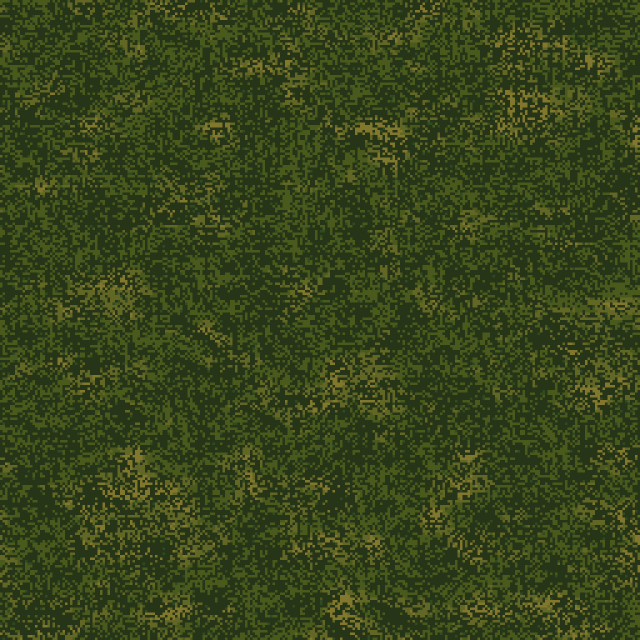
A WebGL 1 fragment shader for this texture:

```glsl
precision highp float;

uniform vec2 u_resolution;

const float CELLS = 256.0;

const vec3 SHADE = vec3(0.150, 0.205, 0.090);
const vec3 DEEP_GREEN = vec3(0.190, 0.290, 0.130);
const vec3 GREEN = vec3(0.290, 0.350, 0.108);
const vec3 OLIVE = vec3(0.385, 0.402, 0.145);
const vec3 STRAW = vec3(0.505, 0.470, 0.180);

float hash(vec2 p, float seed) {
  return fract(sin(dot(p, vec2(127.1, 311.7)) + seed * 74.7) * 43758.5453);
}

float valueNoise(vec2 p, float seed) {
  vec2 corner = floor(p);
  vec2 f = fract(p);
  vec2 s = f * f * (3.0 - 2.0 * f);
  float bottom = mix(hash(corner, seed), hash(corner + vec2(1.0, 0.0), seed), s.x);
  float top = mix(hash(corner + vec2(0.0, 1.0), seed), hash(corner + 1.0, seed), s.x);
  return mix(bottom, top, s.y);
}

// Three octaves, weights adding up to one
float patches(vec2 p, float seed) {
  return 0.5 * valueNoise(p, seed)
       + 0.3 * valueNoise(p * 2.03 + 17.3, seed + 1.0)
       + 0.2 * valueNoise(p * 4.01 + 41.9, seed + 2.0);
}

// One flat colour per square cell
vec3 cellColor(vec2 cell) {
  // Blade colour follows broad patches with a little grain
  float grain = hash(cell, 9.0) - 0.5;
  float tone = patches(cell / vec2(17.0, 12.0), 1.0) + 0.08 * grain;
  vec3 blade = mix(GREEN, OLIVE, step(0.575, tone));
  blade = mix(blade, STRAW, step(0.722, tone));

  // Shade speckles thin out and thicken in small clumps
  float cover = 0.5 * hash(cell, 5.0) + 0.5 * patches(cell / vec2(9.0, 6.0), 11.0);
  vec3 color = mix(SHADE, DEEP_GREEN, step(0.537, cover));
  return mix(color, blade, step(0.546, cover));
}

// Average of the cells under one pixel footprint
vec3 filteredCells(vec2 p, float footprint) {
  vec2 low = floor(p - 0.5 * footprint);
  vec2 high = floor(p + 0.5 * footprint);
  vec2 share = clamp((p + 0.5 * footprint - high) / footprint, 0.0, 1.0);
  vec3 bottom = mix(cellColor(low), cellColor(vec2(high.x, low.y)), share.x);
  vec3 top = mix(cellColor(vec2(low.x, high.y)), cellColor(high), share.x);
  return mix(bottom, top, share.y);
}

void main() {
  float cellsPerPixel = CELLS / u_resolution.y;
  vec2 position = gl_FragCoord.xy * cellsPerPixel;
  gl_FragColor = vec4(filteredCells(position, cellsPerPixel), 1.0);
}
```
